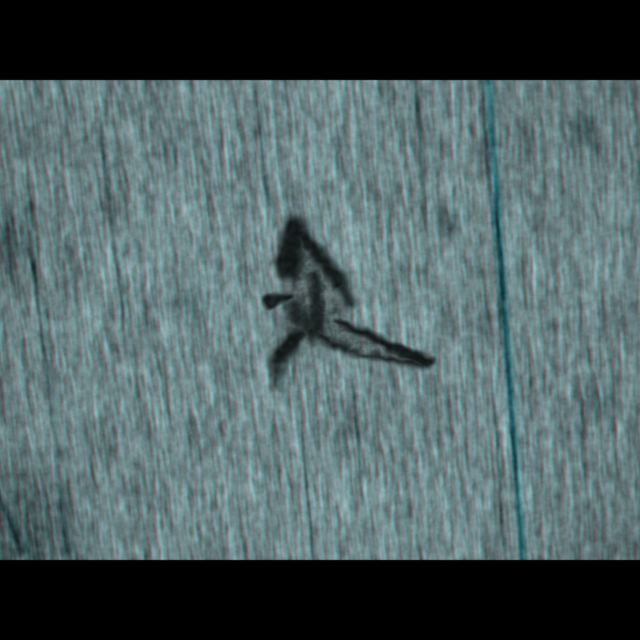
Reproduce this texture procedurally as a three.js fragment shader.

```glsl
// Brushed metal under a microscope, with a dark forked pit and black bands above and below.
varying vec2 vUv;

vec2 hashDir(vec2 cell) {
  vec2 q = vec2(dot(cell, vec2(127.1, 311.7)), dot(cell, vec2(269.5, 183.3)));
  return 2.0 * fract(sin(q) * 43758.55) - 1.0;
}

// Gradient noise, roughly -0.7 to 0.7
float gradNoise(vec2 p) {
  vec2 i = floor(p), f = fract(p);
  vec2 u = f * f * f * (f * (f * 6.0 - 15.0) + 10.0);
  vec2 e = vec2(0.0, 1.0);
  float a = dot(hashDir(i), f);
  float b = dot(hashDir(i + e.yx), f - e.yx);
  float c = dot(hashDir(i + e.xy), f - e.xy);
  float d = dot(hashDir(i + e.yy), f - e.yy);
  return mix(mix(a, b, u.x), mix(c, d, u.x), u.y);
}

float fbm(vec2 p) {
  float sum = 0.0, amp = 1.0;
  for (int k = 0; k < 3; k++) {
    sum += amp * gradNoise(p);
    p = p * 2.03 + 17.3;
    amp *= 0.55;
  }
  return sum;
}

// Soft stroke whose radius runs from ra to rb
float stroke(vec2 p, vec2 a, vec2 b, float ra, float rb, float soft) {
  vec2 ab = b - a;
  float t = clamp(dot(p - a, ab) / dot(ab, ab), 0.0, 1.0);
  float d = length(p - a - ab * t) - mix(ra, rb, t);
  return 1.0 - smoothstep(-soft, soft, d);
}

float spot(vec2 p, vec2 center, vec2 size) {
  vec2 q = (p - center) / size;
  return exp(-dot(q, q));
}

// Straightens the slanted grain
vec2 grainSpace(vec2 p) {
  return vec2(p.x + mix(0.13, 0.055, p.x) * (p.y - 0.5), p.y);
}

float scratch(vec2 g, float x, float low, float high, float width) {
  float span = smoothstep(low - 0.05, low + 0.05, g.y) * (1.0 - smoothstep(high - 0.05, high + 0.05, g.y));
  float offset = (g.x - x + 0.003 * gradNoise(vec2(x * 90.0, g.y * 9.0))) / width;
  return span * exp(-offset * offset);
}

float brushedMetal(vec2 p) {
  vec2 g = grainSpace(p);
  float wide = gradNoise(g * vec2(48.0, 4.0));
  float fine = gradNoise(g * vec2(115.0, 11.0) + 31.0);
  float hair = gradNoise(g * vec2(190.0, 32.0) + 73.0);
  float grit = fbm(p * vec2(85.0, 60.0));
  float cloud = fbm(p * vec2(9.0, 7.0) + 5.0);
  return 0.545 + 0.12 * wide + 0.23 * fine + 0.20 * hair + 0.13 * grit + 0.07 * cloud;
}

float scratches(vec2 p) {
  vec2 g = grainSpace(p);
  float s = 0.7 * scratch(g, 0.435, 0.68, 0.86, 0.003);
  s += 0.5 * scratch(g, 0.193, 0.48, 0.82, 0.004);
  s += 0.55 * scratch(g, 0.063, 0.30, 0.64, 0.004);
  s += 0.5 * scratch(g, 0.678, 0.62, 0.87, 0.004);
  s += 0.5 * scratch(g, 0.542, 0.20, 0.42, 0.003);
  s += 0.5 * scratch(g, 0.455, 0.12, 0.32, 0.003);
  s += 0.6 * scratch(g, 0.789, 0.08, 0.70, 0.004);
  s += 0.5 * scratch(g, 0.762, 0.15, 0.42, 0.003);
  s += 0.9 * stroke(p, vec2(-0.01, 0.24), vec2(0.035, 0.14), 0.004, 0.006, 0.008);
  return s + 0.8 * stroke(p, vec2(0.09, 0.24), vec2(0.105, 0.14), 0.002, 0.005, 0.008);
}

float stains(vec2 p) {
  float s = spot(p, vec2(0.703, 0.655), vec2(0.018, 0.03)) + spot(p, vec2(0.91, 0.80), vec2(0.02, 0.03));
  s += spot(p, vec2(0.93, 0.37), vec2(0.02, 0.025)) + spot(p, vec2(0.02, 0.63), vec2(0.02, 0.05));
  s += 0.7 * spot(p, vec2(0.293, 0.525), vec2(0.025)) + 0.6 * spot(p, vec2(0.273, 0.77), vec2(0.012, 0.025));
  return s + 0.9 * spot(p, vec2(0.02, 0.14), vec2(0.09, 0.10));
}

// Dark rims and branches of the pit
float pitShadow(vec2 p) {
  vec2 q = p + 0.008 * vec2(gradNoise(p * 55.0), gradNoise(p * 55.0 + 40.0));
  float s = stroke(q, vec2(0.460, 0.645), vec2(0.450, 0.585), 0.017, 0.022, 0.011);
  s = max(s, stroke(q, vec2(0.470, 0.635), vec2(0.530, 0.560), 0.011, 0.012, 0.009));
  s = max(s, 0.85 * stroke(q, vec2(0.530, 0.565), vec2(0.546, 0.525), 0.012, 0.008, 0.009));
  s = max(s, stroke(q, vec2(0.421, 0.529), vec2(0.452, 0.537), 0.010, 0.005, 0.006));
  s = max(s, 0.85 * stroke(q, vec2(0.492, 0.570), vec2(0.495, 0.490), 0.007, 0.012, 0.009));
  s = max(s, 0.8 * stroke(q, vec2(0.462, 0.515), vec2(0.490, 0.482), 0.016, 0.014, 0.012));
  s = max(s, stroke(q, vec2(0.466, 0.478), vec2(0.436, 0.442), 0.013, 0.015, 0.010));
  s = max(s, 0.85 * stroke(q, vec2(0.436, 0.442), vec2(0.430, 0.398), 0.014, 0.005, 0.011));
  s = max(s, stroke(q, vec2(0.530, 0.497), vec2(0.668, 0.434), 0.004, 0.010, 0.006));
  s = max(s, 0.9 * stroke(q, vec2(0.500, 0.475), vec2(0.540, 0.455), 0.006, 0.008, 0.007));
  return max(s, 0.85 * stroke(q, vec2(0.540, 0.452), vec2(0.660, 0.430), 0.004, 0.007, 0.007));
}

void main() {
  vec2 p = vUv;
  // Slight sideways colour fringe
  float light = brushedMetal(p), redLight = brushedMetal(p + vec2(0.0025, 0.0));
  float dim = 0.24 * scratches(p) + 0.15 * stains(p);
  float vignette = 1.0 - 0.45 * dot(p - 0.5, p - 0.5);
  vec3 color = (vec3(redLight * 0.82, light, light * 1.02) - dim) * vignette;

  // Long teal groove with a dark edge
  vec2 g = grainSpace(p);
  color -= vec3(0.20, 0.07, 0.05) * scratch(g, 0.790, 0.10, 0.95, 0.006);
  color -= 0.14 * scratch(g, 0.780, 0.45, 0.95, 0.004);

  // Rough pit floor beneath its dark rims
  float floorMask = max(stroke(p, vec2(0.465, 0.62), vec2(0.490, 0.51), 0.015, 0.048, 0.018),
                        stroke(p, vec2(0.51, 0.49), vec2(0.65, 0.437), 0.018, 0.008, 0.010));
  float rough = 0.34 + 0.28 * fbm(p * 75.0 + 9.0);
  color = mix(color, rough * vec3(0.86, 1.0, 0.99), 0.72 * floorMask);
  float shadow = clamp(pitShadow(p) * (0.92 + 0.2 * gradNoise(p * 90.0)), 0.0, 0.97);
  color = mix(color, vec3(0.055, 0.075, 0.075), shadow);

  // Black bands
  float frame = 1.0 - smoothstep(0.3735, 0.3765, abs(p.y - 0.5));
  gl_FragColor = vec4(clamp(color, 0.0, 1.0) * frame, 1.0);
}
```
